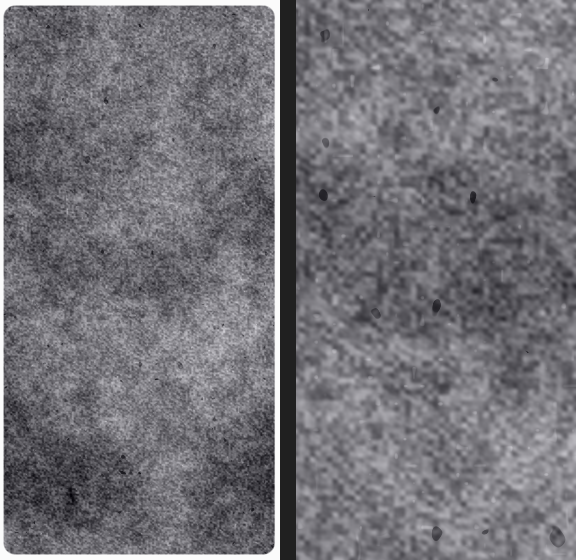
Left: the whole. Right: its middle third, enlarged.
This texture is drawn by a Shadertoy shader. Its source:

```glsl
// Weathered grey concrete slab with rounded corners, pits and scratches on white.

const vec3  PAPER       = vec3(0.985);
const vec3  TINT        = vec3(0.0, -0.005, 0.018);
const float BASE_TONE   = 0.437;
const vec2  SLAB_CENTRE = vec2(0.497, 1.0);
const vec2  SLAB_HALF   = vec2(0.484, 0.980);
const float SLAB_RADIUS = 0.042;
const float CLOUD_AMP   = 0.36;
const float MOTTLE_AMP  = 0.27;
const float GRAIN_AMP   = 0.25;
const float STREAK_AMP  = 0.13;
const float PIT_DEPTH   = 0.27;
const float SCRATCH_AMP = 0.17;
const int   SCRATCHES   = 20;

// Broad stains: centre x, centre y, radius, tone change
const vec4 STAINS[7] = vec4[7](
    vec4(0.70, 1.72, 0.38,  0.075),
    vec4(0.08, 1.42, 0.20, -0.075),
    vec4(0.64, 0.62, 0.28,  0.100),
    vec4(0.12, 0.27, 0.28, -0.150),
    vec4(1.00, 0.32, 0.20, -0.150),
    vec4(0.92, 1.24, 0.22, -0.050),
    vec4(0.50, 0.16, 0.16, -0.060));

float hash(vec2 p) {
    vec3 q = fract(p.xyx * 0.1031);
    q += dot(q, q.yzx + 33.33);
    return fract((q.x + q.y) * q.z);
}

vec2 hash2(vec2 p) {
    return vec2(hash(p + 17.3), hash(p + 71.9));
}

float noise(vec2 p) {
    vec2 i = floor(p), f = fract(p);
    f = f * f * (3.0 - 2.0 * f);
    return mix(mix(hash(i), hash(i + vec2(1, 0)), f.x),
               mix(hash(i + vec2(0, 1)), hash(i + vec2(1, 1)), f.x), f.y);
}

// Layered noise centred on zero
float fbm(vec2 p) {
    float sum = 0.0, amp = 0.5;
    for (int i = 0; i < 5; i++) {
        sum += amp * (noise(p) - 0.5);
        p = mat2(1.6, 1.2, -1.2, 1.6) * p + 9.7;
        amp *= 0.5;
    }
    return sum;
}

mat2 rotation(float a) {
    return mat2(cos(a), sin(a), -sin(a), cos(a));
}

float roundedBox(vec2 p, vec2 halfSize, float r) {
    vec2 d = abs(p) - halfSize + r;
    return length(max(d, 0.0)) + min(max(d.x, d.y), 0.0) - r;
}

float stains(vec2 p) {
    vec2 q = p + 0.22 * vec2(fbm(p * 5.0), fbm(p * 5.0 + 31.0));
    float tone = 0.0;
    for (int i = 0; i < 7; i++) {
        vec2 d = (q - STAINS[i].xy) / STAINS[i].z;
        tone += STAINS[i].w * exp(-dot(d, d));
    }
    return tone;
}

// Ragged holes, one candidate per cell, gathered in loose clusters
float pits(vec2 p, float cells, float px) {
    vec2 g = p * cells, id = floor(g);
    vec2 rnd = hash2(id + cells);
    float cluster = smoothstep(0.40, 0.75, noise(id / cells * 4.0 + 3.0));
    float present = step(hash(id + 5.1 * cells), 0.03 + 0.24 * cluster);
    vec2 d = rotation(rnd.x * 6.283) * (fract(g) - 0.32 - 0.36 * rnd);
    d.x *= 1.0 + 1.3 * rnd.y;
    float r = mix(0.07, 0.20, rnd.x * rnd.x);
    float dist = (length(d) - r + 0.16 * (noise(p * 110.0) - 0.5)) / cells;
    return present * (1.0 - smoothstep(-px, px, dist)) * mix(0.5, 1.0, rnd.y);
}

// Thin broken lines, mostly upright, some level
float scratches(vec2 p, float px) {
    float sum = 0.0;
    for (int i = 0; i < SCRATCHES; i++) {
        vec2 seed = vec2(float(i), 4.0);
        vec2 d = p - hash2(seed) * vec2(1.0, 2.0);
        if (hash(seed + 8.0) < 0.3) d = d.yx;
        d.x += 0.006 * (noise(d.yy * 30.0 + seed) - 0.5);
        float len = mix(0.02, 0.09, hash(seed + 2.0));
        float line = 1.0 - smoothstep(0.0, 0.0015 + px, abs(d.x));
        float ends = 1.0 - smoothstep(0.5 * len, len, abs(d.y));
        sum += line * ends * smoothstep(0.2, 0.7, noise(p * 60.0)) * hash(seed + 6.0);
    }
    return min(sum, 1.0);
}

void mainImage(out vec4 fragColor, in vec2 fragCoord) {
    float px = 1.0 / iResolution.x;
    vec2 p = fragCoord * px;

    // Stains, clouds and mottling
    float tone = BASE_TONE + stains(p);
    tone += CLOUD_AMP * fbm(p * vec2(5.0, 4.0) + 12.0);
    tone += MOTTLE_AMP * fbm(p * 24.0 + 40.0);

    // Fine grain with a slanted weave
    tone += GRAIN_AMP * (noise(p * 150.0) - 0.5);
    tone += STREAK_AMP * (noise(rotation(0.6) * p * vec2(85.0, 190.0)) - 0.5);

    // Pale flecks, scratches and pits
    tone += 0.12 * smoothstep(0.88, 1.0, noise(p * 95.0 + 60.0));
    tone += SCRATCH_AMP * scratches(p, px);
    float holes = max(pits(p, 15.0, px), pits(p + 0.37, 27.0, px));
    tone = mix(tone, max(tone - PIT_DEPTH, 0.10), holes);

    // Slab on paper
    float edge = roundedBox(p - SLAB_CENTRE, SLAB_HALF, SLAB_RADIUS);
    vec3 concrete = clamp(vec3(tone) + TINT, 0.0, 1.0);
    fragColor = vec4(mix(concrete, PAPER, smoothstep(-px, px, edge)), 1.0);
}
```
